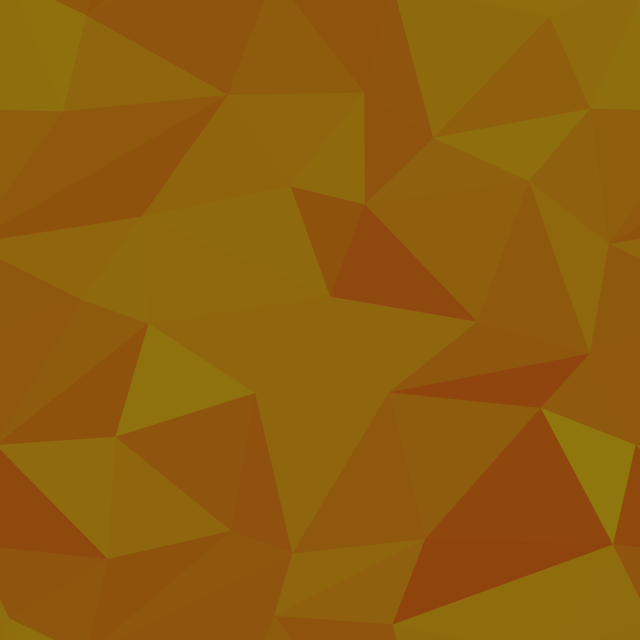
Give the GLSL for this background, as a Shadertoy shader.

```glsl
// Low-poly mosaic of flat triangles in ochre, olive and rust that tiles on all sides.
#define GRID vec2(5.0, 6.0)   // columns and rows of vertices, rows must be even
#define JITTER 0.72           // vertex wander as a share of a cell, below 1
#define STAGGER 0.5           // sideways shift of every other row
#define RED 0.56
#define BLUE 0.05
#define GREEN_MID 0.371
#define GREEN_SPREAD 0.072
#define GREEN_TAIL 0.033      // extra reach of the rarest shades
#define SEED 4.7

float hash(vec2 id, float salt) {
    return fract(sin(dot(id, vec2(127.1, 311.7)) + (salt + SEED) * 74.7) * 4375.85);
}

// Jittered lattice vertex in canvas units; the hash wraps with the grid.
vec2 vertex(vec2 id) {
    vec2 wrapped = mod(id, GRID);
    vec2 wander = vec2(hash(wrapped, 1.0), hash(wrapped, 2.0)) - 0.5;
    vec2 shift = vec2(STAGGER * mod(id.y, 2.0), 0.0);
    return (id + shift + JITTER * wander) / GRID;
}

float cross2(vec2 u, vec2 v) {
    return u.x * v.y - u.y * v.x;
}

float area(vec2 a, vec2 b, vec2 c) {
    return cross2(b - a, c - a);
}

// Signed distance to the line a-b, positive on its left.
float lineSide(vec2 p, vec2 a, vec2 b) {
    return cross2(b - a, p - a) / max(length(b - a), 1e-5);
}

float coverage(vec2 p, vec2 a, vec2 b, vec2 c, float pixel) {
    float inside = min(lineSide(p, a, b), min(lineSide(p, b, c), lineSide(p, c, a)));
    return clamp(0.5 + inside / pixel, 0.0, 1.0);
}

// Shade of one facet; the lower and upper halves take opposite ranks to balance shares.
vec3 facetColor(vec2 id, float half_) {
    vec2 cell = mod(id, GRID);
    float rows = GRID.y * 0.5;
    float rank = fract(hash(vec2(cell.x, mod(cell.y, rows)), 3.0 + half_)
                       + 0.5 * floor(cell.y / rows));
    float s = 2.0 * rank - 1.0;
    float green = GREEN_MID + GREEN_SPREAD * s + GREEN_TAIL * s * pow(s * s, 3.0);
    return vec3(RED, green, BLUE);
}

void mainImage(out vec4 fragColor, in vec2 fragCoord) {
    vec2 p = fragCoord / iResolution.xy;
    float pixel = 1.0 / min(iResolution.x, iResolution.y);
    vec2 home = floor(p * GRID);
    vec4 sum = vec4(0.0);

    for (int j = -1; j <= 1; j++) {
        for (int i = -1; i <= 1; i++) {
            vec2 id = home + vec2(i, j);
            vec2 a = vertex(id);
            vec2 b = vertex(id + vec2(1.0, 0.0));
            vec2 c = vertex(id + vec2(1.0, 1.0));
            vec2 d = vertex(id + vec2(0.0, 1.0));

            // Split the quad along the diagonal that avoids slivers.
            float splitAC = min(area(a, b, c), area(a, c, d));
            float splitBD = min(area(a, b, d), area(b, c, d));
            bool useAC = splitAC > splitBD;
            float first = coverage(p, a, b, useAC ? c : d, pixel);
            float second = coverage(p, useAC ? a : b, c, d, pixel);

            sum += first * vec4(facetColor(id, 0.0), 1.0);
            sum += second * vec4(facetColor(id, 1.0), 1.0);
        }
    }
    fragColor = vec4(sum.rgb / max(sum.a, 1e-4), 1.0);
}
```
